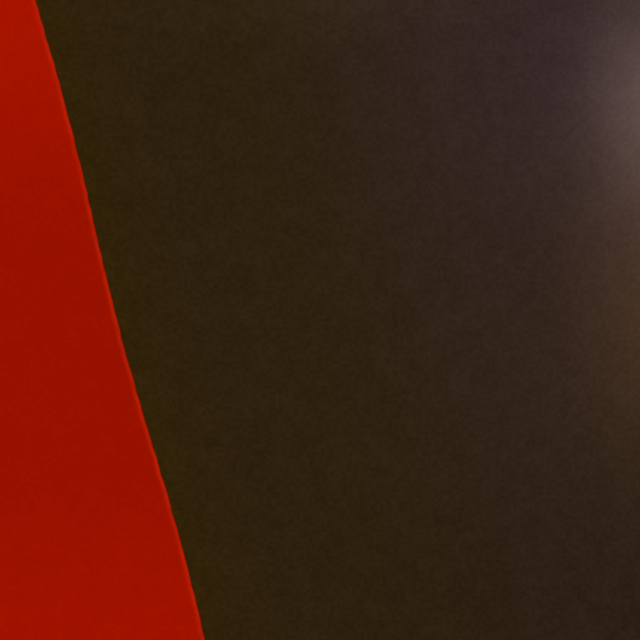
Give the GLSL for this background, as a WebGL 2 fragment shader.

```glsl
#version 300 es
precision highp float;

#define EDGE_TOP 0.055
#define EDGE_SLOPE 0.264
#define EDGE_BOW 0.004
#define RIM_WIDTH 0.0035
#define GRAIN 0.022
#define MOTTLE 0.022

uniform vec2 u_resolution;
out vec4 outColor;

const vec3 RED = vec3(0.595, 0.068, 0.0);
const vec3 RIM = vec3(0.74, 0.13, 0.02);
const vec3 OLIVE = vec3(0.178, 0.128, 0.058);
const vec3 UMBER = vec3(0.192, 0.138, 0.098);
const vec3 PLUM = vec3(0.215, 0.158, 0.165);

float hash(vec2 p) {
    vec3 q = fract(p.xyx * 0.1031);
    q += dot(q, q.yzx + 33.33);
    return fract((q.x + q.y) * q.z);
}

float noise(vec2 p) {
    vec2 i = floor(p), f = fract(p);
    f = f * f * (3.0 - 2.0 * f);
    return mix(mix(hash(i), hash(i + vec2(1, 0)), f.x),
               mix(hash(i + vec2(0, 1)), hash(i + vec2(1, 1)), f.x), f.y);
}

float fbm(vec2 p) {
    float sum = 0.0, weight = 0.5;
    for (int i = 0; i < 4; i++) {
        sum += weight * noise(p);
        p = p * 2.03 + 17.1;
        weight *= 0.5;
    }
    return sum;
}

// Soft elliptical light
float glow(vec2 p, vec2 center, vec2 size) {
    vec2 d = (p - center) / size;
    return exp(-dot(d, d));
}

// Dark surface: olive at left, umber and plum at right, pale sheen on the border
vec3 darkSurface(vec2 uv) {
    float boundary = 0.62 + 0.22 * (0.5 - uv.y);
    vec3 color = mix(OLIVE, UMBER, smoothstep(-0.22, 0.22, uv.x - boundary));
    color = mix(color, PLUM, 0.85 * glow(uv, vec2(0.92, 0.92), vec2(0.28, 0.32)));
    color += vec3(0.15, 0.14, 0.13) * glow(uv, vec2(1.03, 0.84), vec2(0.11, 0.17));
    color += vec3(0.075, 0.052, 0.032) * glow(uv, vec2(1.03, 0.52), vec2(0.12, 0.22));
    color += vec3(0.02, 0.018, 0.015) * glow(uv, vec2(0.5, 1.02), vec2(0.25, 0.07));
    color -= vec3(0.018, 0.016, 0.018) * glow(uv, vec2(0.95, 0.05), vec2(0.3, 0.2));
    return color;
}

void main() {
    vec2 uv = gl_FragCoord.xy / u_resolution;
    float pixel = 1.0 / u_resolution.x;

    // Slanted, slightly bowed edge
    float drop = 1.0 - uv.y;
    float edge = EDGE_TOP + EDGE_SLOPE * drop + EDGE_BOW * sin(9.1 * drop);
    edge += 0.0015 * (noise(vec2(uv.y * 70.0, 4.0)) - 0.5);
    float side = (uv.x - edge) / sqrt(1.0 + EDGE_SLOPE * EDGE_SLOPE);

    // Red field with a lighter top and a thin bright rim
    vec3 red = RED + vec3(0.055, 0.012, 0.0) * smoothstep(0.6, 1.0, uv.y);
    red += vec3(0.03, 0.004, 0.0) * smoothstep(0.3, 0.0, uv.y);
    float rim = exp(-pow((side + RIM_WIDTH) / RIM_WIDTH, 2.0));
    red = mix(red, RIM, rim * (0.4 + 0.4 * noise(uv * 45.0)));

    // Dark field, warmed beside the edge
    vec3 dark = darkSurface(uv);
    dark += vec3(0.012, 0.002, -0.03) * exp(-max(side, 0.0) * 18.0);

    float softness = max(0.0016, pixel);
    float darkMask = smoothstep(-softness, softness, side);
    vec3 color = mix(red, dark, darkMask);

    // Cloudy mottling and fine grain
    float texture_ = MOTTLE * (fbm(uv * 42.0) - 0.47);
    texture_ += GRAIN * (noise(uv * 210.0 + 9.0) - 0.5);
    color += texture_ * mix(vec3(1.0, 0.25, 0.0), vec3(1.0, 0.95, 0.8), darkMask);

    outColor = vec4(clamp(color, 0.0, 1.0), 1.0);
}
```
